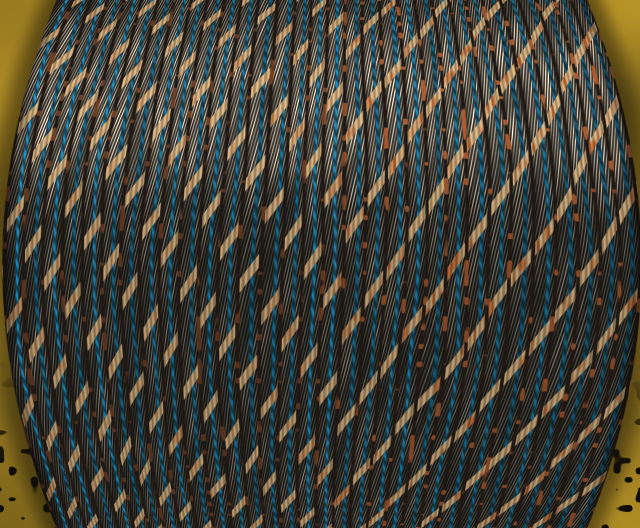
This texture is drawn by a WebGL 1 fragment shader. Its source:

```glsl
precision highp float;
// Steel cable wound on a yellow drum: twisted strands, blue tracer threads and copper tape.
uniform vec2 u_resolution;

float hash(vec2 p) {
  return fract(sin(dot(p, vec2(12.9898, 78.233))) * 43758.5453);
}

float noise(vec2 p) {
  vec2 i = floor(p), f = fract(p);
  f = f * f * (3.0 - 2.0 * f);
  return mix(mix(hash(i), hash(i + vec2(1.0, 0.0)), f.x),
             mix(hash(i + vec2(0.0, 1.0)), hash(i + vec2(1.0, 1.0)), f.x), f.y);
}

// 1 inside the band of half width w around zero, with a soft edge
float band(float d, float w, float soft) {
  return 1.0 - smoothstep(w - soft, w + soft, abs(d));
}

vec3 flange(vec2 p, float gap) {
  vec3 paint = vec3(0.66, 0.53, 0.14) * (0.75 + 0.35 * noise(p * 5.0));
  paint *= 0.6 + 0.4 * smoothstep(0.0, 0.05, gap);
  float chips = smoothstep(0.72, 0.78, noise(p * 55.0)) * (1.0 - smoothstep(0.1, 0.35, p.y));
  return mix(paint, vec3(0.06, 0.05, 0.03), chips);
}

vec3 cable(float across, float y) {
  float id = floor(across), u = fract(across);
  float v = asin(0.88 * y) / 0.34;            // length along the cable, in tape pitches
  float seed = hash(vec2(id, 3.7));
  float light = 0.5 + 0.6 * exp(-pow((y - 0.62) / 0.42, 2.0));
  float edge = min(u, 1.0 - u);
  float body = smoothstep(0.0, 0.24, edge);

  // twisted strands, each with its own sheen
  float s = 7.0 * (u - v) + seed * 7.0;
  float ridge = 0.5 + 0.5 * cos(6.2832 * s);
  float sheen = 0.35 + 0.65 * hash(vec2(floor(s + 0.5), id));
  sheen *= 0.55 + 0.8 * noise(vec2(across * 2.0, v * 3.0));
  vec3 col = mix(vec3(0.085, 0.085, 0.075), vec3(0.92, 0.84, 0.74),
                 ridge * ridge * sheen * light * (0.35 + 0.65 * body));
  col += vec3(0.12, 0.11, 0.10) * body * smoothstep(0.7, 1.05, light);

  // blue tracer thread
  float tracer = u - 0.62 - 0.14 * (seed - 0.5) + 0.014 * sin(v * 55.0);
  float strength = mix(0.62, 1.0, hash(vec2(id, 9.1))) * (1.0 - 0.2 * smoothstep(14.0, 24.0, id));
  vec3 blue = vec3(0.12, 0.60, 0.82) * strength * (0.78 + 0.3 * light);
  blue *= 0.72 + 0.28 * cos(tracer * 14.0 + v * 40.0);
  col = mix(col, vec3(0.10, 0.22, 0.26), 0.7 * band(tracer, 0.11, 0.03));
  col = mix(col, blue, band(tracer, 0.068, 0.025));

  // dark grooves between turns, with torn copper scraps
  col = mix(vec3(0.13, 0.09, 0.07), col, smoothstep(0.02, 0.11, edge));
  float scraps = smoothstep(0.70, 0.82, noise(vec2(across * 3.0, v * 11.0)));
  scraps *= band(edge, 0.12, 0.05) * mix(0.5, 0.9, smoothstep(14.0, 19.0, id));
  col = mix(col, vec3(0.64, 0.34, 0.18) * (0.6 + 0.5 * light), scraps);

  // copper tape: the step between turns changes past the middle
  float shift = 0.3 * id + 0.38 * max(id - 17.0, 0.0) + 0.07 * (seed - 0.5);
  float q = fract(v + shift - 0.365 - 0.30 * u + 0.5) - 0.5;
  float tape = band(q, 0.068, 0.012) * smoothstep(0.05, 0.10, u) * smoothstep(0.07, 0.13, 1.0 - u);
  float worn = noise(vec2(across * 5.0, v * 6.0));
  vec3 copper = mix(vec3(0.82, 0.68, 0.49), vec3(0.76, 0.43, 0.22),
                    smoothstep(0.5, 0.9, worn) * mix(0.4, 1.0, smoothstep(13.0, 20.0, id)));
  copper *= (0.72 + 0.36 * light) * (0.84 + 0.16 * cos(u * 26.0 + seed * 6.0));
  return mix(col, copper, tape);
}

vec3 drum(vec2 p) {
  float y = p.y * 2.0 - 1.0;
  // the winding bulges outward at mid height
  float t = (p.x - 0.503) / (1.0 - 0.17 * y * y) + 0.5;
  float inside = min(t, 1.0 - t);
  float lean = 0.048 * y * t * (1.0 - t);
  float x = t - lean;
  float across = 33.0 * x - 2.0 * x * x + 0.3 * (noise(vec2(x * 14.0, y * 2.5)) - 0.5);
  vec3 wound = cable(across, y) * (0.65 + 0.35 * smoothstep(0.0, 0.025, inside));
  return mix(flange(p, -inside), wound, smoothstep(-0.001, 0.002, inside));
}

void main() {
  // 3 x 3 samples smooth the fine strands
  vec3 sum = vec3(0.0);
  for (int j = 0; j < 3; j++) {
    for (int i = 0; i < 3; i++) {
      vec2 offset = (vec2(float(i), float(j)) - 1.0) / 3.0;
      sum += drum((gl_FragCoord.xy + offset) / u_resolution);
    }
  }
  gl_FragColor = vec4(sum / 9.0, 1.0);
}
```
